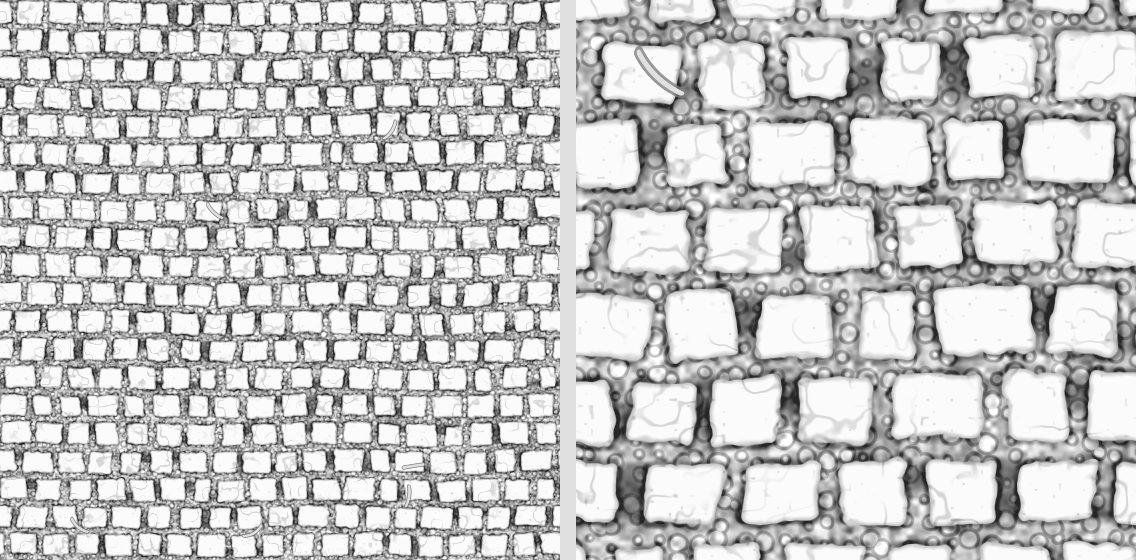
Left: the whole. Right: its middle third, enlarged.
Reproduce this texture map procedurally as a Shadertoy shader.

```glsl
// Pale cobblestone paving: staggered rows of uneven, rounded setts over gritty joints.
// Jittered cells give each stone as a skewed box distance; periodic noise adds
// rough edges, faint veins, grit, pebbles and dark hollows. The tile is seamless.

const float ROWS = 20.0;
const float COLUMNS = 18.0;
const float PITCH = ROWS / COLUMNS;    // stone spacing, in row heights
const float WIDTH_JITTER = 0.27;
const float JOINT = 0.24;              // mean gap between neighbours
const float HALF_HEIGHT = 0.375;
const float CORNER = 0.09;
const float ROUGHNESS = 0.07;
const float STONE_TONE = 0.985;
const float JOINT_TONE = 0.79;
const float RIM_DARKNESS = 0.42;
const float VEIN_DARKNESS = 0.15;
const float PEBBLES_PER_ROW = 4.0;
const int TWIGS = 7;

float hash(vec2 c) {
    return fract(sin(dot(c, vec2(127.1, 311.7))) * 43758.545);
}

// Value noise that wraps with the tile
float noise(vec2 p, float frequency) {
    p *= frequency;
    float period = ROWS * frequency;
    vec2 i = floor(p), f = fract(p);
    f = f * f * (3.0 - 2.0 * f);
    vec2 a = mod(i, period), b = mod(i + 1.0, period);
    return mix(mix(hash(a), hash(vec2(b.x, a.y)), f.x),
               mix(hash(vec2(a.x, b.y)), hash(b), f.x), f.y);
}

mat2 rotation(float angle) {
    float c = cos(angle), s = sin(angle);
    return mat2(c, -s, s, c);
}

// Distance to one stone; cell is its wrapped column and row
float stoneDistance(vec2 local, vec2 cell) {
    vec2 next = vec2(mod(cell.x + 1.0, COLUMNS), cell.y);
    float left = WIDTH_JITTER * (hash(cell) - 0.5);
    float right = PITCH + WIDTH_JITTER * (hash(next) - 0.5);
    float narrow = 0.1 * step(0.88, hash(cell + 31.0));
    float gap = JOINT * mix(0.7, 1.3, hash(cell + 57.0));
    vec2 halfSize = vec2(0.5 * (right - left - gap) - narrow,
                         HALF_HEIGHT + 0.06 * (hash(cell + 73.0) - 0.5));
    vec2 centre = vec2(0.5 * (left + right), 0.5 + 0.07 * (hash(cell + 11.0) - 0.5));
    vec2 q = rotation(0.12 * (hash(cell + 19.0) - 0.5)) * (local - centre);
    q.x += 0.22 * (hash(cell + 43.0) - 0.5) * q.y;
    q.x *= 1.0 + 0.25 * (hash(cell + 91.0) - 0.5) * q.y;
    vec2 e = abs(q) - halfSize + CORNER;
    return length(max(e, 0.0)) + min(max(e.x, e.y), 0.0) - CORNER;
}

// Nearest stone: x is distance, y is a seed for that stone
vec2 nearestStone(vec2 p) {
    vec2 best = vec2(10.0, 0.0);
    for (int j = -1; j <= 1; j++) {
        float row = floor(p.y) + float(j);
        float wrappedRow = mod(row, ROWS);
        float x = p.x - PITCH * (0.5 * mod(row, 2.0) + 0.4 * hash(vec2(wrappedRow, 5.0)));
        for (int i = -1; i <= 1; i++) {
            float column = floor(x / PITCH) + float(i);
            vec2 cell = vec2(mod(column, COLUMNS), wrappedRow);
            float d = stoneDistance(vec2(x - column * PITCH, p.y - row), cell);
            if (d < best.x) best = vec2(d, hash(cell + 7.0));
        }
    }
    return best;
}

// Signed distance to the nearest scattered pebble
float pebbleDistance(vec2 p) {
    vec2 q = p * PEBBLES_PER_ROW;
    float best = 10.0;
    for (int j = -1; j <= 1; j++)
    for (int i = -1; i <= 1; i++) {
        vec2 cell = floor(q) + vec2(i, j);
        vec2 id = mod(cell, ROWS * PEBBLES_PER_ROW);
        vec2 centre = cell + 0.2 + 0.6 * vec2(hash(id + 3.0), hash(id + 17.0));
        float radius = mix(0.15, 0.48, hash(id + 29.0));
        best = min(best, length(q - centre) - radius);
    }
    return best / PEBBLES_PER_ROW;
}

void mainImage(out vec4 fragColor, in vec2 fragCoord) {
    vec2 p = fragCoord / iResolution.y * ROWS;
    float pixel = ROWS / iResolution.y;
    vec2 bent = p + vec2(0.0, 0.16 * (noise(p, 0.25) - 0.5));
    vec2 stone = nearestStone(bent);
    float fine = noise(p, 14.0);
    float d = stone.x + ROUGHNESS * (noise(p, 6.0) - 0.5) + 0.025 * (fine - 0.5);

    // Gritty joints with light pebbles and dark hollows between stones
    float grit = 0.65 * fine + 0.35 * noise(p + 3.7, 8.0);
    float joint = JOINT_TONE + 0.6 * (grit - 0.5);
    float pebble = pebbleDistance(p) + 0.03 * (noise(p, 8.0) - 0.5);
    joint += 0.09 * (1.0 - smoothstep(-0.03, 0.0, pebble));
    joint -= 0.22 * (1.0 - smoothstep(0.01, 0.02 + pixel, abs(pebble)));
    float upright = 1.0 - smoothstep(0.25, 0.42, abs(fract(bent.y) - 0.5));
    float hollow = smoothstep(0.45, 0.75, noise(p + 9.3, 2.0)) * mix(0.25, 1.0, upright);
    joint *= 1.0 - 0.45 * hollow;
    float rim = 1.0 - smoothstep(0.0, 0.08, abs(d - 0.015));
    joint -= RIM_DARKNESS * rim * mix(0.4, 1.0, noise(p, 3.0));

    // Pale faces with broken contour veins and specks
    float contour = abs(noise(p + stone.y * 37.0, 3.0) + 0.15 * noise(p, 9.0) - 0.57);
    float vein = (1.0 - smoothstep(0.01, 0.05 + pixel, contour)) * smoothstep(0.3, 0.7, noise(p, 2.0));
    float face = STONE_TONE - VEIN_DARKNESS * vein - 0.15 * smoothstep(0.85, 1.0, fine);
    face -= 0.2 * (1.0 - smoothstep(0.0, 0.07, -d));
    float tone = mix(face, joint, smoothstep(-pixel, pixel, d));

    // A few bent twigs
    for (int i = 0; i < TWIGS; i++) {
        vec2 id = vec2(float(i), 83.0);
        vec2 t = p - ROWS * vec2(hash(id), hash(id + 1.0));
        t = rotation(6.28 * hash(id + 2.0)) * (t - ROWS * round(t / ROWS));
        t.y += 1.6 * (hash(id + 4.0) - 0.5) * t.x * t.x;
        float twig = length(vec2(max(abs(t.x) - 0.35, 0.0), t.y));
        tone = mix(tone, 0.5, 0.8 * (1.0 - smoothstep(0.06, 0.06 + pixel, twig)));
        tone = mix(tone, 0.88, 1.0 - smoothstep(0.025, 0.025 + pixel, twig));
    }
    fragColor = vec4(vec3(clamp(tone, 0.15, 1.0)), 1.0);
}
```
